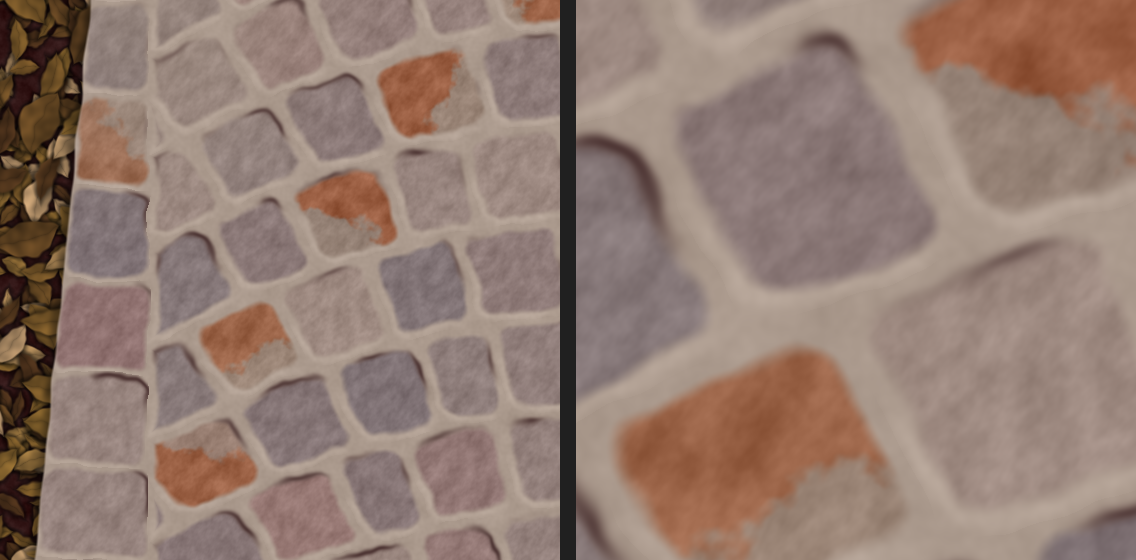
Left: the whole. Right: its middle third, enlarged.
Write a Shadertoy shader that draws this texture.

```glsl
#define ROW_PITCH 0.172
#define STONE_WIDTH 0.155
#define CURB_PITCH 0.1665
#define CURB_INNER 0.265
#define JOINT 0.026
#define CORNER 0.022
#define WOBBLE 0.010
#define GRAIN 0.075
#define SAND vec3(0.665, 0.598, 0.548)
#define CRACK vec3(0.25, 0.15, 0.15)
#define RUST vec3(0.59, 0.34, 0.23)
#define SOIL vec3(0.19, 0.08, 0.08)

float hash(vec2 p) {
    vec3 q = fract(p.xyx * vec3(0.1031, 0.1030, 0.0973));
    q += dot(q, q.yzx + 33.33);
    return fract((q.x + q.y) * q.z);
}

float gradDot(vec2 cell, vec2 offset) {
    float a = 6.2832 * hash(cell + 71.0);
    return dot(vec2(cos(a), sin(a)), offset);
}

float noise(vec2 p) {
    vec2 i = floor(p), f = fract(p);
    vec2 w = f * f * f * (f * (f * 6.0 - 15.0) + 10.0);
    vec2 e = vec2(1, 0);
    return mix(mix(gradDot(i, f), gradDot(i + e, f - e), w.x),
               mix(gradDot(i + e.yx, f - e.yx), gradDot(i + 1.0, f - 1.0), w.x), w.y);
}

float fbm(vec2 p) {
    float sum = 0.0, amp = 1.0;
    for (int i = 0; i < 4; i++) {
        sum += amp * noise(p);
        p = mat2(1.6, 1.2, -1.2, 1.6) * p + 5.3;
        amp *= 0.55;
    }
    return sum;
}

float roundBox(vec2 p, vec2 halfSize, float r) {
    vec2 q = abs(p) - halfSize + r;
    return length(max(q, 0.0)) + min(max(q.x, q.y), 0.0) - r;
}

float curbEdge(float y) { return 0.062 + 0.1 * y; }

float jointShift(float col, float row) { return 0.28 * (hash(vec2(col, row + 40.0)) - 0.5); }

// Curved paving rows: local position, half size and id of the stone
void fieldStone(vec2 uv, out vec2 p, out vec2 halfSize, out vec2 id) {
    float t = uv.x - 0.26;
    float v = (uv.y - 0.375 - 0.56 * t + 0.33 * t * t) / ROW_PITCH;
    float row = floor(v), lift = fract(v) - 0.5;
    float lean = 0.56 - 0.5 * t;
    float q = (uv.x + lean * lift * ROW_PITCH) / STONE_WIDTH + 0.6 * hash(vec2(row, 9.0));
    float col = floor(q);
    if (q < col + jointShift(col, row)) col -= 1.0;
    else if (q > col + 1.0 + jointShift(col + 1.0, row)) col += 1.0;
    float left = col + jointShift(col, row);
    float right = col + 1.0 + jointShift(col + 1.0, row);
    id = vec2(col, row);
    p = vec2((q - 0.5 * (left + right)) * STONE_WIDTH, lift * ROW_PITCH * 0.94);
    halfSize = 0.5 * vec2((right - left) * STONE_WIDTH, ROW_PITCH * 0.94) - 0.5 * JOINT;
    p.y += 0.12 * p.x * (hash(id + 3.0) - 0.5);
}

// Straight border column of stones
void curbStone(vec2 uv, out vec2 p, out vec2 halfSize, out vec2 id) {
    float y = uv.y / CURB_PITCH + 0.25 * (uv.x - 0.2);
    float edge = curbEdge(uv.y);
    id = vec2(-20.0, floor(y));
    p = vec2(uv.x - 0.5 * (edge + CURB_INNER), (fract(y) - 0.5) * CURB_PITCH);
    halfSize = vec2(0.5 * (CURB_INNER - edge) - 0.002, 0.5 * CURB_PITCH - 0.008);
}

vec3 stoneColor(vec2 uv, vec2 p, vec2 id) {
    float tone = hash(id + 11.0), tint = hash(id + 23.0);
    vec3 c = mix(vec3(0.515, 0.448, 0.452), vec3(0.625, 0.545, 0.508), tone);
    c = mix(c, vec3(0.58, 0.435, 0.425), 0.75 * smoothstep(0.78, 0.95, tint));
    c = mix(c, vec3(0.48, 0.437, 0.455), 0.6 * smoothstep(0.25, 0.08, tint));
    // Rust stains cover part of the stones on one diagonal
    float stained = 1.0 - step(0.5, mod(id.x - id.y - 4.0, 7.0));
    float angle = 6.2832 * hash(id + 5.0);
    float stain = dot(p, vec2(cos(angle), sin(angle))) + 0.025 + 0.04 * fbm(uv * 16.0);
    vec3 rust = mix(RUST, vec3(0.64, 0.47, 0.36), 0.6 * hash(id + 31.0));
    rust += 0.09 * noise(uv * 24.0);
    vec3 pale = mix(c, vec3(0.62, 0.53, 0.45), 0.6);
    return mix(c, mix(pale, rust, smoothstep(-0.008, 0.012, stain)), stained);
}

vec3 paving(vec2 uv) {
    vec2 wobble = vec2(noise(uv * 13.0), noise(uv * 13.0 + 37.0));
    wobble += 0.45 * vec2(noise(uv * 38.0), noise(uv * 38.0 + 19.0));
    vec2 w = uv + WOBBLE * wobble;
    vec2 p, halfSize, id;
    float d;
    if (w.x < CURB_INNER) {
        curbStone(w, p, halfSize, id);
        d = roundBox(p, halfSize, CORNER);
    } else {
        fieldStone(w, p, halfSize, id);
        d = max(roundBox(p, halfSize, CORNER), CURB_INNER + 0.016 - w.x);
    }
    // Stone faces with slanted grain, worn paler toward the upper left
    vec2 slant = mat2(0.8, 0.6, -0.6, 0.8) * uv;
    float grain = fbm(slant * vec2(42.0, 24.0) + 7.0 * hash(id));
    float speckle = noise(uv * 120.0);
    vec3 face = stoneColor(uv, p, id) + GRAIN * grain + 0.025 * speckle;
    float worn = smoothstep(0.55, 0.0, length(uv - vec2(0.25, 1.05)));
    face = mix(face, SAND - 0.05 + 0.06 * grain, 0.65 * worn);
    vec3 sand = SAND + 0.035 * fbm(uv * 22.0) + 0.015 * speckle;
    vec3 c = mix(face, sand, smoothstep(-0.007, 0.005, d));
    // Shadowed gaps above and to the right, light rims below
    float side = dot(p / halfSize, vec2(0.55, 0.85));
    float broken = smoothstep(-0.12, 0.3, noise(uv * 9.0 + id * 3.7));
    float gap = exp(-pow((d - 0.001) / 0.0055, 2.0)) * smoothstep(0.2, 0.85, side) * broken;
    c = mix(c, CRACK, 0.85 * gap * (1.0 - 0.5 * worn));
    float rim = exp(-pow((d - 0.006) / 0.006, 2.0)) * smoothstep(-0.1, -0.8, side);
    return c + 0.04 * rim;
}

// Pointed leaves in overlapping layers on dark soil
vec3 litter(vec2 uv) {
    vec3 c = SOIL + 0.08 * fbm(uv * 30.0);
    for (int k = 0; k < 45; k++) {
        float layer = float(k / 9);
        float scale = mix(24.0, 11.0, layer / 4.0);
        vec2 g = uv * scale + layer * 7.3;
        vec2 cell = floor(g) + vec2(k % 3 - 1, (k / 3) % 3 - 1);
        vec2 seed = cell + layer * 53.0;
        if (hash(seed + 2.0) > 0.5) continue;
        vec2 q = g - cell - vec2(hash(seed + 13.0), hash(seed + 29.0));
        float a = 6.2832 * hash(seed + 47.0);
        q = mat2(cos(a), sin(a), -sin(a), cos(a)) * q;
        q.y += 0.25 * q.x * q.x + 0.08 * noise(q * 4.0 + seed);
        float width = mix(0.18, 0.36, hash(seed + 61.0));
        float d = (abs(q.y) - width * (1.0 - q.x * q.x / 0.42)) / scale;
        float h = hash(seed + 83.0);
        vec3 leaf = mix(vec3(0.31, 0.20, 0.11), vec3(0.54, 0.40, 0.18), smoothstep(0.1, 0.65, h));
        leaf = mix(leaf, vec3(0.73, 0.59, 0.43), smoothstep(0.68, 0.95, h));
        leaf *= 0.9 + 0.5 * q.y + 0.3 * noise(uv * 45.0);
        leaf *= 1.0 - 0.2 * exp(-abs(q.y) * 25.0);
        c *= 1.0 - 0.45 * smoothstep(0.012, 0.0, d);
        c = mix(c, leaf, smoothstep(0.003, -0.003, d));
    }
    return c;
}

void mainImage(out vec4 fragColor, in vec2 fragCoord) {
    vec2 uv = fragCoord / iResolution.xy;
    float border = uv.x - curbEdge(uv.y) - 0.006 * noise(vec2(uv.y * 14.0, 2.0));
    vec3 ground = litter(uv) * mix(0.65, 1.0, smoothstep(0.0, -0.02, border));
    vec3 color = mix(ground, paving(uv), smoothstep(-0.003, 0.003, border));
    fragColor = vec4(clamp(color, 0.0, 1.0), 1.0);
}
```
